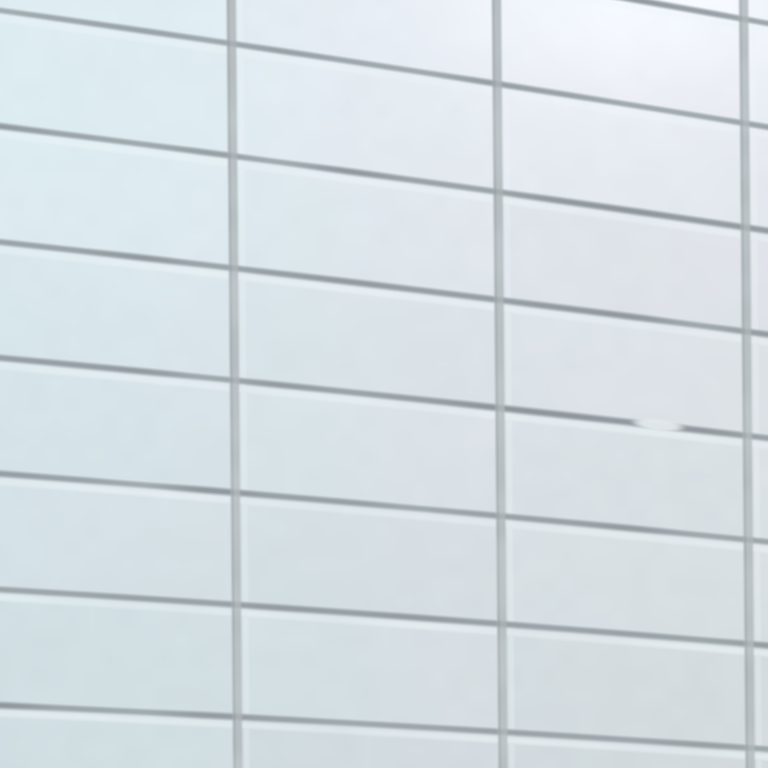
Give the GLSL for this texture, as a WebGL 2 fragment shader.

```glsl
#version 300 es
precision highp float;
// Pale glazed wall tiles in a straight grid, seen at a slant, with soft grey grout.
uniform vec2 u_resolution;
out vec4 outColor;

float hash(vec2 p) {
  return fract(sin(dot(p, vec2(127.1, 311.7))) * 43758.5453);
}

float noise(vec2 p) {
  vec2 i = floor(p), f = fract(p);
  f = f * f * (3.0 - 2.0 * f);
  return mix(mix(hash(i), hash(i + vec2(1, 0)), f.x),
             mix(hash(i + vec2(0, 1)), hash(i + vec2(1, 1)), f.x), f.y);
}

// Soft band around zero: solid to the inner width, gone at the outer one
float band(float d, float inner, float outer) {
  return 1.0 - smoothstep(inner, outer, abs(d));
}

void main() {
  vec2 p = gl_FragCoord.xy / u_resolution;
  p.y = 1.0 - p.y; // measured downward from the top

  // Slanted grid: columns narrow and rows converge toward the right
  float s = (p.x - 0.301 - 0.0085 * p.y) / 0.359;
  float column = s + 0.041 * s * s;
  float rowHeight = 0.1508 - 0.0158 * p.x;
  float row = (p.y - 0.0135 - 0.14 * p.x - 0.012 * p.x * p.x) / rowHeight;
  vec2 tile = floor(vec2(column, row));

  // Signed distances to the nearest joints, in canvas units
  float dx = (column - round(column)) * 0.359 / (1.0 + 0.082 * s);
  float dy = (row - round(row)) * rowHeight;

  // Glaze: cool on the left, neutral on the right, dimmer toward the floor
  vec3 glazeTop = mix(vec3(0.865, 0.925, 0.945), vec3(0.9, 0.915, 0.94), smoothstep(0.0, 0.8, p.x));
  vec3 glazeBottom = mix(vec3(0.815, 0.868, 0.885), vec3(0.835, 0.86, 0.875), p.x);
  vec3 color = mix(glazeTop, glazeBottom, smoothstep(0.0, 1.0, p.y));
  color += 0.016 * (hash(tile + 7.0) - 0.5);
  color += vec3(0.012, 0.0, 0.006) * (noise(p * vec2(5.0, 7.0) + tile * 3.0) - 0.5);
  color += 0.01 * (noise(p * 42.0) - 0.5);

  // Window light in the upper right
  vec2 toLight = (p - vec2(0.83, 0.0)) / vec2(0.25, 0.13);
  color += 0.065 * exp(-dot(toLight, toLight));

  // Bright rounded rims below and beside the joints
  float rim = band(dy - 0.0105, 0.001, 0.007) * (0.6 + 0.4 * noise(vec2(p.x * 9.0, round(row))));
  rim = max(rim, 0.5 * band(dx - 0.012, 0.001, 0.006));
  color = mix(color, vec3(0.93, 0.96, 0.97), 0.6 * rim);

  // Horizontal joints: thin, dark and uneven
  float wear = noise(vec2(p.x * 11.0, round(row) * 5.3));
  float width = 0.0062 + 0.0012 * wear;
  vec3 shadow = mix(vec3(0.64, 0.68, 0.695), vec3(0.56, 0.59, 0.61), wear);
  float joint = band(dy, 0.0008, width);

  // A chip of pale filler hides part of one joint
  vec2 chip = vec2((p.x - 0.857) / 0.036, (dy + 0.001) / 0.0085);
  float filler = (1.0 - smoothstep(0.5, 1.1, length(chip))) * float(round(row) == 3.0);
  color = mix(color, shadow, joint * (1.0 - 0.85 * filler));
  color = mix(color, vec3(0.9, 0.925, 0.935), 0.7 * filler);

  // Vertical joints: wider and lighter, with a darker left edge, over the rows
  float mottle = noise(vec2(round(column) * 9.0, p.y * 32.0));
  vec3 grout = vec3(0.72, 0.75, 0.765) + 0.035 * (mottle - 0.5);
  grout -= 0.045 * band(dx + 0.004, 0.0, 0.004);
  grout -= 0.05 * joint;
  color = mix(color, grout, 0.95 * band(dx, 0.0035, 0.0088));

  outColor = vec4(clamp(color, 0.0, 1.0), 1.0);
}
```
